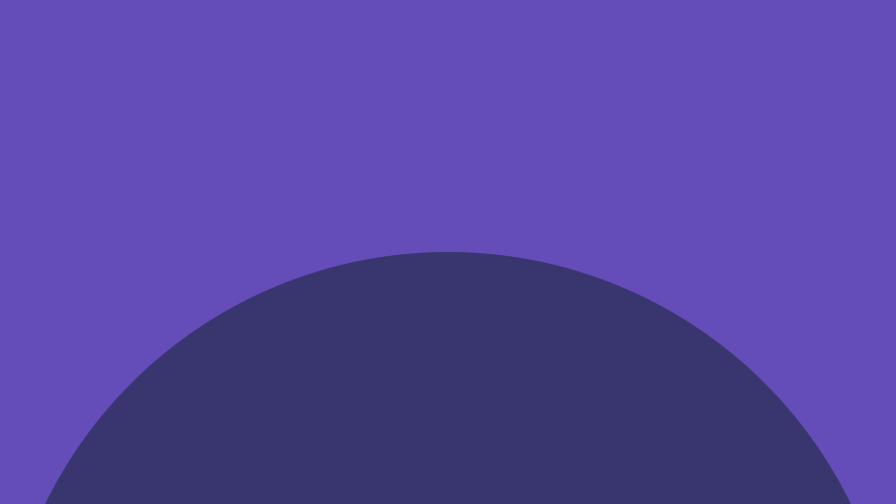
Reproduce this background procedurally as a Shadertoy shader.

```glsl
const vec3 SKY_COLOR = vec3(0.393, 0.302, 0.727);
const vec3 HILL_COLOR = vec3(0.224, 0.211, 0.435);

// Lengths in canvas heights, x measured from the middle
const float HILL_TOP = 0.5;
const float HILL_RADIUS = 0.8889;

float circleDistance(vec2 p, vec2 center, float radius) {
    return length(p - center) - radius;
}

void mainImage(out vec4 fragColor, in vec2 fragCoord) {
    float pixel = 1.0 / iResolution.y;
    vec2 p = (fragCoord - vec2(0.5 * iResolution.x, 0.0)) * pixel;

    // Large disc rising from below the lower edge
    vec2 hillCenter = vec2(0.0, HILL_TOP - HILL_RADIUS);
    float hill = circleDistance(p, hillCenter, HILL_RADIUS);
    float coverage = 1.0 - smoothstep(-0.7 * pixel, 0.7 * pixel, hill);

    fragColor = vec4(mix(SKY_COLOR, HILL_COLOR, coverage), 1.0);
}
```
